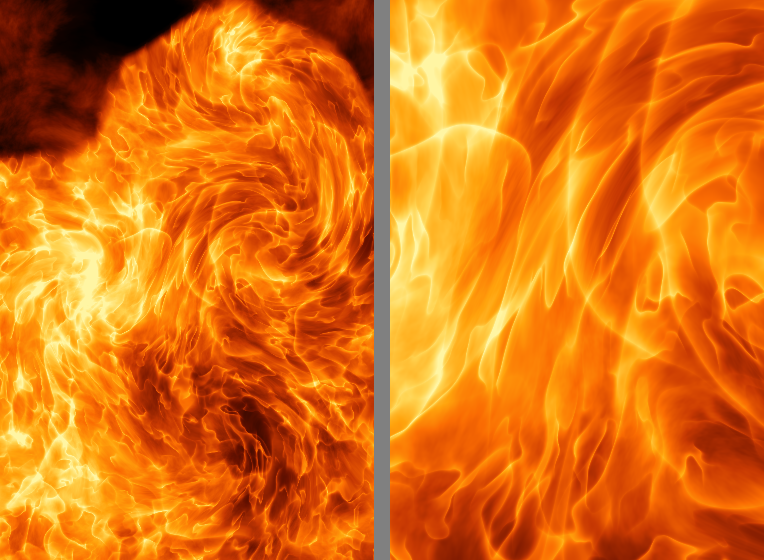
Left: the whole. Right: its middle third, enlarged.
Give the GLSL for this texture, as a Shadertoy shader.

```glsl
// A rolling wall of fire against dark smoke: broad pools of heat, curled by
// vortices, are overlaid with turbulent noise and thin one-sided flame sheets.
// The summed heat is finally turned into colour by a black-to-yellow ramp.

const vec3 FIRE_RAMP[8] = vec3[8](
    vec3(0.0), vec3(0.07, 0.01, 0.0), vec3(0.42, 0.07, 0.0), vec3(0.78, 0.22, 0.01),
    vec3(0.98, 0.42, 0.01), vec3(1.0, 0.64, 0.05), vec3(1.0, 0.83, 0.32), vec3(1.0, 0.96, 0.64));

vec2 hash2(vec2 cell) {
    vec3 q = fract(cell.xyx * vec3(0.1031, 0.1030, 0.0973));
    q += dot(q, q.yzx + 33.33);
    return 2.0 * fract((q.xx + q.yz) * q.zy) - 1.0;
}

// Gradient noise, roughly -0.7 to 0.7
float noise(vec2 p) {
    vec2 i = floor(p), f = p - i;
    vec2 u = f * f * f * (f * (f * 6.0 - 15.0) + 10.0);
    vec2 e = vec2(1.0, 0.0);
    float low = mix(dot(hash2(i), f), dot(hash2(i + e), f - e), u.x);
    float high = mix(dot(hash2(i + e.yx), f - e.yx), dot(hash2(i + 1.0), f - 1.0), u.x);
    return mix(low, high, u.y);
}

float fbm(vec2 p) {
    float sum = 0.0, gain = 1.0;
    for (int i = 0; i < 6; i++) {
        sum += gain * noise(p);
        p = mat2(1.6, 1.2, -1.2, 1.6) * p + 7.3;
        gain *= 0.58;
    }
    return sum;
}

vec2 warp(vec2 p, float scale, float amount, float seed) {
    vec2 q = p * scale + seed;
    return p + amount * vec2(noise(q), noise(q + 17.3));
}

vec2 twist(vec2 p, vec2 centre, float radius, float turn) {
    vec2 d = p - centre;
    float a = turn * exp(-dot(d, d) / (radius * radius));
    return centre + mat2(cos(a), sin(a), -sin(a), cos(a)) * d;
}

float blob(vec2 p, vec2 centre, vec2 radius) {
    vec2 d = (p - centre) / radius;
    return exp(-dot(d, d));
}

float softFloor(float value, float lowest, float blend) {
    float d = value - lowest;
    return lowest + 0.5 * (d + sqrt(d * d + blend * blend));
}

// Bright crest at zero, crisp on one side and glowing on the other
float crest(float d, float crisp, float glow) {
    return exp(-max(d, 0.0) * crisp + min(d, 0.0) * glow);
}

// Part of an elliptic flame edge, strongest towards "facing"
float rim(vec2 p, vec2 centre, vec2 radius, vec2 facing) {
    vec2 d = (p - centre) / radius;
    float r = length(d);
    float side = dot(d / max(r, 0.001), normalize(facing));
    return crest(r - 1.0, 55.0, 12.0) * smoothstep(-0.1, 0.7, side);
}

float heatLayout(vec2 p) {
    float h = 0.57;
    h += 0.24 * blob(p, vec2(0.22, 0.74), vec2(0.30, 0.20));
    h += 0.24 * blob(p, vec2(0.24, 0.17), vec2(0.24, 0.15));
    h += 0.14 * blob(p, vec2(0.06, 0.45), vec2(0.30, 0.35));
    h += 0.07 * blob(p, vec2(0.48, 1.08), vec2(0.25, 0.15));
    h -= 0.21 * blob(p, vec2(0.53, 0.50), vec2(0.20, 0.11));
    h -= 0.20 * blob(p, vec2(0.66, 0.24), vec2(0.21, 0.22));
    h -= 0.34 * blob(p, vec2(0.95, 0.81), vec2(0.16, 0.08));
    h -= 0.08 * blob(p, vec2(0.70, 0.85), vec2(0.14, 0.15));
    return h - 0.06 * blob(p, vec2(0.85, 1.22), vec2(0.25, 0.15));
}

float flameRims(vec2 p) {
    float r = rim(p, vec2(0.72, 0.83), vec2(0.24, 0.20), vec2(-1.0, 0.2));
    r += rim(p, vec2(0.74, 0.85), vec2(0.17, 0.24), vec2(-0.8, -0.5));
    r += rim(p, vec2(0.84, 1.02), vec2(0.11, 0.13), vec2(1.0, 0.4));
    r += rim(p, vec2(0.78, 1.25), vec2(0.14, 0.10), vec2(-0.7, 0.7));
    r += rim(p, vec2(0.36, 0.82), vec2(0.08, 0.07), vec2(0.3, 1.0));
    return r + rim(p, vec2(0.92, 0.58), vec2(0.10, 0.18), vec2(-1.0, -0.4));
}

// Layered folds: contour crests of warped noise, broken up by a slow mask
float flameSheets(vec2 p) {
    float sum = 0.0, scale = 3.2;
    for (int i = 0; i < 7; i++) {
        float seed = 11.7 * float(i) + 3.1;
        vec2 q = warp(p, scale * 0.8, 0.6 / scale, seed);
        q = warp(q, scale * 1.9, 0.28 / scale, seed + 5.0) * scale;
        float fold = noise(q * vec2(1.0, 0.7) + seed) + 0.14 * noise(q * 2.3 - seed);
        float mask = smoothstep(-0.15, 0.35, noise(q * 0.7 + seed + 40.0));
        sum += mask * crest(fold, 40.0, 9.5);
        scale *= 1.42;
    }
    return sum;
}

void mainImage(out vec4 fragColor, in vec2 fragCoord) {
    vec2 p = fragCoord / iResolution.x;

    // Curling flow
    vec2 flow = twist(p, vec2(0.72, 0.84), 0.20, 1.5);
    flow = twist(flow, vec2(0.66, 1.24), 0.20, -1.2);
    flow = twist(flow, vec2(0.24, 0.72), 0.18, 1.0);
    flow = twist(flow, vec2(0.58, 0.36), 0.20, -1.1);
    vec2 bent = warp(warp(p, 4.0, 0.09, 2.0), 10.0, 0.04, 9.0);

    // Burning body
    float turbulence = fbm(warp(flow, 6.0, 0.12, 21.0) * vec2(7.0, 5.6));
    float heat = heatLayout(bent) + 0.25 * turbulence - 0.15;
    heat = softFloor(heat, 0.17, 0.14);
    heat += 0.23 * flameSheets(flow) + 0.20 * flameRims(bent);

    // Smoke behind the fireball
    float smoke = 0.26 + 0.22 * fbm(warp(p, 4.0, 0.15, 31.0) * 6.0);
    smoke -= 0.38 * blob(bent, vec2(0.34, 1.47), vec2(0.17, 0.13));
    float ball = length(bent - vec2(0.63, 1.11)) - 0.36;
    float bank = 0.6 * (bent.y - 1.09);
    heat = mix(heat, smoke, smoothstep(-0.02, 0.025, min(ball, bank)));

    // Colour ramp
    float t = clamp(heat, 0.0, 0.999) * 7.0;
    int stop = int(t);
    fragColor = vec4(mix(FIRE_RAMP[stop], FIRE_RAMP[stop + 1], fract(t)), 1.0);
}
```
